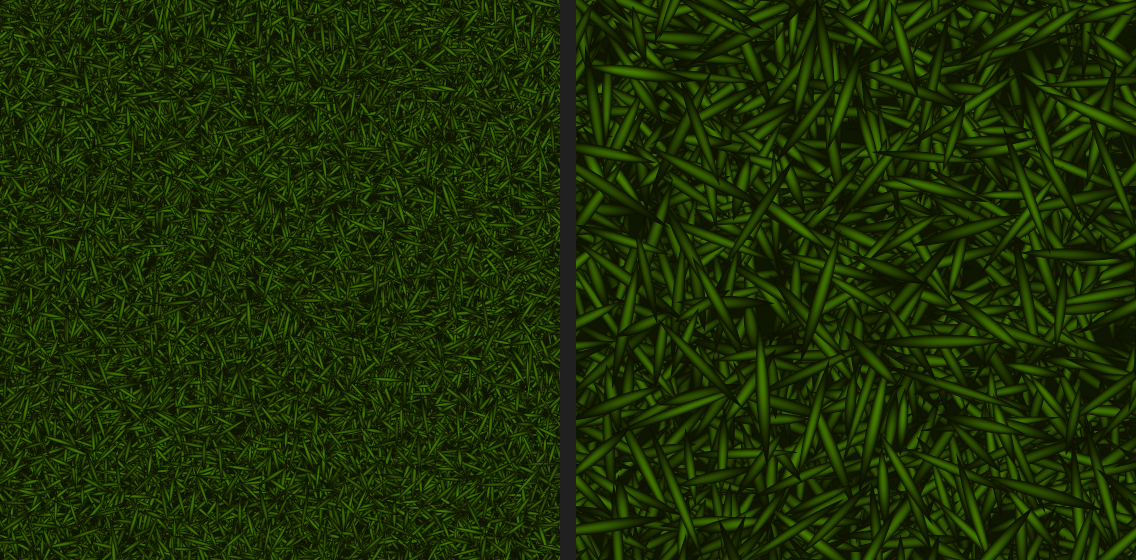
Left, the full canvas; right, a detail of the centre.
Write a WebGL 2 fragment shader that draws this texture.

```glsl
#version 300 es
precision highp float;
// Dense dark green turf: thin tapered grass blades tangled in every direction.

uniform vec2 u_resolution;
out vec4 fragColor;

const float TAU = 6.2831853;
const float BLADE_CELLS = 22.0;  // scattered blades per canvas side, per layer
const float TUFT_CELLS = 10.0;   // tufts per canvas side
const int TUFT_BLADES = 7;
const int UNDER_LAYERS = 16;
const int ALL_LAYERS = 21;
const vec3 SHADOW = vec3(0.045, 0.062, 0.0);
const vec3 LIT = vec3(0.275, 0.50, 0.0);

float hash(vec2 p, float seed) {
    return fract(sin(dot(p, vec2(127.1, 311.7)) + seed * 74.7) * 43758.5453);
}

vec2 hash2(vec2 p, float seed) {
    return vec2(hash(p, seed), hash(p, seed + 0.37));
}

vec2 direction(float angle) {
    return vec2(cos(angle), sin(angle));
}

// Lays one opaque blade over the light value; offset is measured from its middle.
float blade(float light, vec2 offset, vec2 dir, float halfLength,
            float halfWidth, float brightness, float pixel) {
    float along = dot(offset, dir) / halfLength;
    float across = abs(dot(offset, vec2(-dir.y, dir.x)));
    float taper = halfWidth * max(1.0 - along * along, 0.0);
    float cover = 1.0 - smoothstep(-0.6 * pixel, 0.6 * pixel, across - taper);
    cover *= step(abs(along), 1.0);

    // Dark root, lit upper half, fading tip, rounded cross-section
    float lengthwise = smoothstep(-0.95, 0.15, along) * (1.0 - smoothstep(0.4, 1.0, along));
    float ratio = across / max(taper, 0.5 * pixel);
    float ridge = pow(max(1.0 - ratio * ratio, 0.0), 1.5);
    return mix(light, brightness * lengthwise * ridge, cover);
}

// One blade at a random place in each grid cell.
float bladeLayer(float light, vec2 p, float layer, float depth, float pixel) {
    vec2 axis = direction(layer * 2.4);
    vec2 grid = mat2(axis.x, axis.y, -axis.y, axis.x) * p * BLADE_CELLS
              + layer * vec2(7.31, 3.77);
    vec2 home = floor(grid);
    for (int y = -1; y <= 1; y++) {
        for (int x = -1; x <= 1; x++) {
            vec2 cell = home + vec2(x, y);
            vec2 offset = (grid - cell - hash2(cell, layer)) / BLADE_CELLS;
            vec2 dir = direction(TAU * hash(cell, layer + 0.11));
            float halfLength = mix(0.018, 0.045, hash(cell, layer + 0.23));
            float halfWidth = mix(0.0029, 0.0042, hash(cell, layer + 0.53));
            float brightness = mix(0.55, 1.0, hash(cell, layer + 0.71)) * mix(0.8, 1.0, depth);
            light = blade(light, offset, dir, halfLength, halfWidth, brightness, pixel);
        }
    }
    return light;
}

// Sparse tufts whose blades radiate from a shared dark root.
float tuftLayer(float light, vec2 p, float seed, float pixel) {
    vec2 grid = p * TUFT_CELLS;
    vec2 home = floor(grid);
    for (int y = -1; y <= 1; y++) {
        for (int x = -1; x <= 1; x++) {
            vec2 cell = home + vec2(x, y);
            if (hash(cell, seed + 0.91) > 0.55) continue;
            vec2 fromRoot = (grid - cell - hash2(cell, seed)) / TUFT_CELLS;
            for (int i = 0; i < TUFT_BLADES; i++) {
                float id = seed + 1.0 + float(i);
                float turn = (float(i) + hash(cell, id)) / float(TUFT_BLADES);
                vec2 dir = direction(TAU * turn);
                float halfLength = mix(0.022, 0.045, hash(cell, id + 0.23));
                float halfWidth = mix(0.0032, 0.0043, hash(cell, id + 0.53));
                float brightness = mix(0.5, 0.95, hash(cell, id + 0.71));
                light = blade(light, fromRoot - dir * halfLength, dir, halfLength,
                              halfWidth, brightness, pixel);
            }
        }
    }
    return light;
}

// Stacks a range of blade layers from the ground up.
float bladeStack(float light, vec2 p, int first, int last, float pixel) {
    for (int i = first; i < last; i++) {
        float depth = float(i) / float(ALL_LAYERS);
        light = bladeLayer(light, p, float(i) + 1.0, depth, pixel);
    }
    return light;
}

void main() {
    float pixel = 1.0 / u_resolution.y;
    vec2 p = gl_FragCoord.xy * pixel;

    float light = bladeStack(0.05, p, 0, UNDER_LAYERS, pixel);
    light = tuftLayer(light, p, 40.0, pixel);
    light = bladeStack(light, p, UNDER_LAYERS, ALL_LAYERS, pixel);

    fragColor = vec4(mix(SHADOW, LIT, light), 1.0);
}
```
